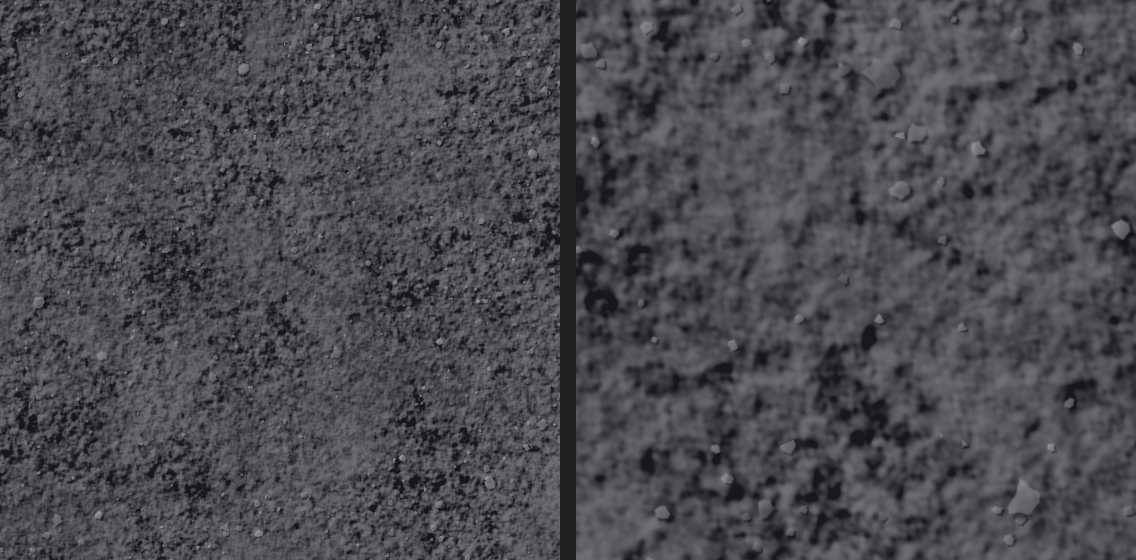
Left: the whole. Right: its middle third, enlarged.
This texture is drawn by a WebGL 1 fragment shader. Its source:

```glsl
precision highp float;
// Dark grey gravelly soil: fine lit grit, dusty patches and scattered pale stones.

uniform vec2 u_resolution;

const vec2 LIGHT_DIR = vec2(-0.72, 0.69);
const vec3 SOIL_TINT = vec3(-0.003, -0.002, 0.016);
const float SOIL_TONE = 0.316;

float hash(vec2 p) {
  return fract(sin(dot(p, vec2(127.1, 311.7))) * 43758.5453);
}

vec2 rotate(vec2 p, float angle) {
  float c = cos(angle), s = sin(angle);
  return vec2(c * p.x - s * p.y, s * p.x + c * p.y);
}

float noise(vec2 p) {
  vec2 cell = floor(p), f = fract(p);
  vec2 w = f * f * (3.0 - 2.0 * f);
  float low = mix(hash(cell), hash(cell + vec2(1.0, 0.0)), w.x);
  float high = mix(hash(cell + vec2(0.0, 1.0)), hash(cell + vec2(1.0, 1.0)), w.x);
  return mix(low, high, w.y);
}

// Layered noise, each octave turned to hide the lattice.
float fbm(vec2 p, float gain) {
  float sum = 0.0, amplitude = 1.0, total = 0.0;
  p = rotate(p, 0.5);
  for (int i = 0; i < 3; i++) {
    sum += amplitude * noise(p);
    total += amplitude;
    amplitude *= gain;
    p = rotate(p, 0.9) * 1.83 + 17.3;
  }
  return sum / total;
}

// Brightness of the height field lit from one side.
float relief(vec2 p, float scale, float reach) {
  vec2 offset = LIGHT_DIR * reach;
  return fbm((p - offset) * scale, 0.7) - fbm((p + offset) * scale, 0.7);
}

// Signed distance to an irregular six-sided stone.
float stoneDistance(vec2 q, float radius, float seed) {
  float d = -1.0;
  for (int i = 0; i < 6; i++) {
    float side = float(i);
    float angle = (side + 0.6 * hash(vec2(seed, side))) * 1.0472 + seed;
    float reach = radius * mix(0.6, 1.0, hash(vec2(side, seed + 3.7)));
    d = max(d, dot(q, vec2(cos(angle), sin(angle))) - reach);
  }
  return d;
}

// Lays one grid of stones and their shadows over the ground tone.
float addStones(float tone, vec2 p, float scale, float chance, float turn, float grit) {
  vec2 g = rotate(p, turn) * scale + turn * 31.0;
  vec2 cell = floor(g);
  float seed = hash(cell + 5.3) * 40.0;
  float present = step(hash(cell + 9.1), chance);
  vec2 center = mix(vec2(0.36), vec2(0.64), vec2(hash(cell + 1.7), hash(cell + 2.9)));
  vec2 q = fract(g) - center;
  vec2 light = rotate(LIGHT_DIR, turn);
  float radius = mix(0.15, 0.27, hash(cell + 4.1));
  float soft = 0.0016 * scale;

  float shadowDistance = stoneDistance(q + light * 0.1, radius, seed);
  float shadow = 1.0 - smoothstep(-0.05, 0.05, shadowDistance);
  tone = mix(tone, tone * 0.45, shadow * present * 0.8);

  // Ragged edges and a lit upper face.
  float edge = stoneDistance(q, radius, seed) - grit * 0.25;
  float body = 1.0 - smoothstep(-soft * 0.6, soft * 0.6, edge);
  float face = mix(0.36, 0.52, hash(cell + 6.3));
  face += 0.08 * dot(q, light) / radius + grit * 0.4;
  return mix(tone, face, body * present * 0.92);
}

void main() {
  vec2 p = gl_FragCoord.xy / u_resolution.y;

  // Broad patches: rough clumps against smoother, paler dust.
  float patches = fbm(p * 7.0 + 3.1, 0.75);
  float roughness = smoothstep(0.32, 0.7, patches);
  float drift = fbm(p * 6.0 + 21.0, 0.75) - 0.5;

  // Fine grit: lit relief plus specks with no direction of their own.
  float specks = fbm(p * 92.0 + 61.0, 0.75) - 0.5;
  float grit = 0.38 * relief(p, 84.0, 0.0024) + 0.34 * specks;
  grit *= mix(0.8, 1.2, roughness);

  // Wider lumps and dark pits where the ground is rough.
  float lumps = 0.2 * relief(p + 7.0, 38.0, 0.0045);
  float pits = smoothstep(0.56, 0.78, fbm(p * 48.0 + 33.0, 0.7));
  float shade = grit + lumps * mix(0.5, 1.2, roughness) + 0.19 * drift;
  shade -= pits * mix(0.04, 0.17, roughness) + 0.03 * (roughness - 0.5);

  // Crevices fall off deeper than highlights rise.
  shade = clamp(shade, -0.17, 0.2);
  float tone = SOIL_TONE + shade - 1.8 * shade * shade;

  // Stones from the many small to the few large, gathered in rough clumps.
  float gather = mix(0.35, 1.5, roughness);
  tone = addStones(tone, p, 66.0, 0.12 * gather, 0.4, grit);
  tone = addStones(tone, p, 38.0, 0.1 * gather, 1.1, grit);
  tone = addStones(tone, p, 22.0, 0.07, 0.7, grit);

  gl_FragColor = vec4(clamp(vec3(tone) + SOIL_TINT, 0.07, 0.62), 1.0);
}
```
